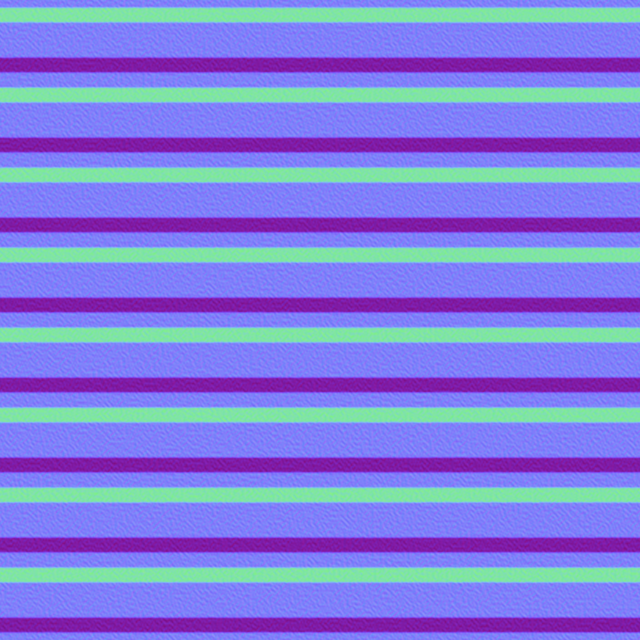
A Shadertoy shader for this texture map:

```glsl
const float STRIPE_REPEATS = 8.0;
const float SLOPE_CENTER = 0.3125;      // distance from the middle of a repeat
const float SLOPE_HALF_WIDTH = 0.09375;
const float EDGE_SOFTNESS = 0.02;       // in repeats
const float GRAIN_CELLS = 232.0;        // whole number, so the grain wraps
const float GRAIN_STRENGTH = 0.085;
const float GRAIN_ON_SLOPE = 0.5;
const float FLAT_BLUE = 0.98;
const float SLOPE_BLUE = 0.645;
const float SLOPE_TILT = 0.395;
const float TAU = 6.2831853;

// Integer hash giving a unit gradient for a lattice point
vec2 latticeGradient(vec2 cell) {
    uvec2 c = uvec2(mod(cell, GRAIN_CELLS));
    uint h = c.x * 1973u + c.y * 9277u + 2699u;
    h = (h ^ (h >> 15)) * 73244475u;
    h = (h ^ (h >> 13)) * 73244475u;
    h ^= h >> 16;
    float angle = TAU * float(h & 65535u) / 65536.0;
    return vec2(cos(angle), sin(angle));
}

// Periodic gradient noise
float grainHeight(vec2 p) {
    vec2 cell = floor(p);
    vec2 f = p - cell;
    vec2 blend = f * f * f * (f * (f * 6.0 - 15.0) + 10.0);
    vec2 right = vec2(1.0, 0.0);
    vec2 up = vec2(0.0, 1.0);
    float a = dot(latticeGradient(cell), f);
    float b = dot(latticeGradient(cell + right), f - right);
    float c = dot(latticeGradient(cell + up), f - up);
    float d = dot(latticeGradient(cell + 1.0), f - 1.0);
    return mix(mix(a, b, blend.x), mix(c, d, blend.x), blend.y);
}

// Surface tilt from central differences of the grain height
vec2 grainTilt(vec2 p) {
    vec2 stepX = vec2(0.5, 0.0);
    vec2 stepY = stepX.yx;
    return vec2(grainHeight(p - stepX) - grainHeight(p + stepX),
                grainHeight(p - stepY) - grainHeight(p + stepY));
}

// Signed slope: +1 on the upper bevel, -1 on the lower, 0 on the flats
float stripeSlope(float y, float pixel) {
    float d = fract(y * STRIPE_REPEATS) - 0.5;
    float edge = abs(abs(d) - SLOPE_CENTER) - SLOPE_HALF_WIDTH;
    float soft = max(EDGE_SOFTNESS, pixel * STRIPE_REPEATS);
    return sign(d) * (1.0 - smoothstep(-soft, soft, edge));
}

void mainImage(out vec4 fragColor, in vec2 fragCoord) {
    vec2 uv = fragCoord / iResolution.xy;
    float slope = stripeSlope(uv.y, 1.0 / iResolution.y);

    // Fine grain, calmer on the steep bevels
    vec2 tilt = grainTilt(uv * GRAIN_CELLS) * GRAIN_STRENGTH;
    tilt *= mix(1.0, GRAIN_ON_SLOPE, abs(slope));
    tilt.y += slope * SLOPE_TILT;

    // Encode the tilt as a normal colour
    float steepness = length(tilt) / SLOPE_TILT;
    float blue = mix(FLAT_BLUE, SLOPE_BLUE, steepness * steepness * steepness);
    fragColor = vec4(0.5 + tilt, blue, 1.0);
}
```
